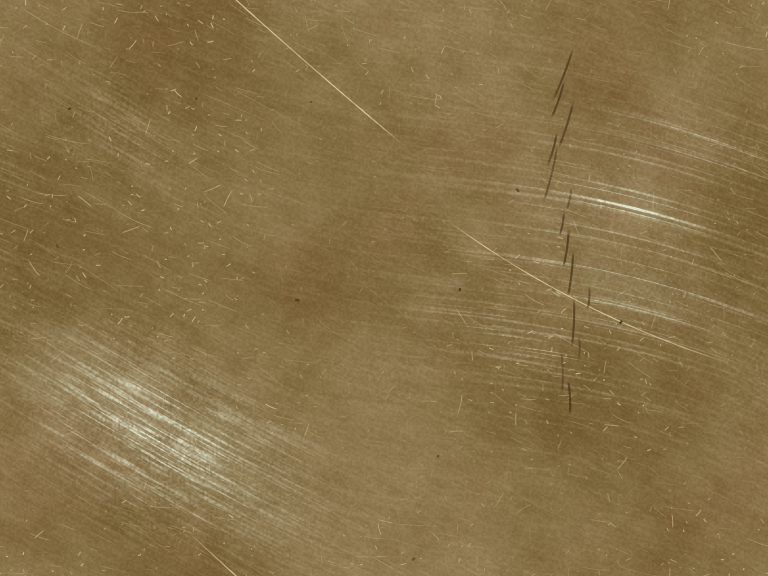
Give the GLSL for this texture, as a Shadertoy shader.

```glsl
const vec2 TILE = vec2(4.0 / 3.0, 1.0);
const float TAU = 6.2831853;
const vec3 DARK_BRASS = vec3(0.465, 0.372, 0.202);
const vec3 PALE_BRASS = vec3(0.565, 0.482, 0.322);
const vec3 RUST = vec3(0.49, 0.36, 0.21);
const vec3 SILVER = vec3(0.87, 0.89, 0.80);
const vec3 STRAW = vec3(0.84, 0.79, 0.60);
const vec3 SOOT = vec3(0.22, 0.15, 0.06);

vec3 hash3(ivec2 cell, ivec2 period, int seed) {
    uvec3 v = uvec3(ivec3((cell + 8 * period) % period, seed)) * 1664525u + 1013904223u;
    v.x += v.y * v.z; v.y += v.z * v.x; v.z += v.x * v.y;
    v ^= v >> 16u;
    v.x += v.y * v.z; v.y += v.z * v.x; v.z += v.x * v.y;
    return vec3(v >> 8u) / 16777216.0;
}

// Value noise that repeats after a whole number of cells
float noise(vec2 p, ivec2 period, int seed) {
    ivec2 c = ivec2(floor(p)), e = ivec2(1, 0);
    vec2 f = fract(p);
    f = f * f * (3.0 - 2.0 * f);
    float low = mix(hash3(c, period, seed).x, hash3(c + e.xy, period, seed).x, f.x);
    float high = mix(hash3(c + e.yx, period, seed).x, hash3(c + e.xx, period, seed).x, f.x);
    return mix(low, high, f.y);
}

float fbm(vec2 uv, ivec2 cells, int seed) {
    float sum = 0.0, weight = 0.45;
    for (int i = 0; i < 5; i++) {
        sum += weight * noise(uv * vec2(cells), cells, seed + i);
        cells *= 2;
        weight *= 0.6;
    }
    return sum / 1.037;
}

// Brushed lines falling by rise/run of the tile; rows must divide by run
float streaks(vec2 uv, int rise, int run, float bow, int rows, int seed) {
    float across = uv.y + uv.x * float(rise) / float(run) + bow;
    vec2 s = vec2(uv.x * 12.0 + uv.y * 36.0, across * float(rows));
    ivec2 period = ivec2(12, rows / run);
    return 0.45 * noise(s, period, seed) + 0.55 * noise(s * 2.0, period * 2, seed + 1);
}

vec2 turn(vec2 d, float angle) {
    float c = cos(angle), s = sin(angle);
    return vec2(c * d.x + s * d.y, c * d.y - s * d.x);
}

vec2 nearest(vec2 d) { return d - TILE * floor(d / TILE + 0.5); }

float glow(vec2 p, vec2 centre, float angle, vec2 radius) {
    vec2 q = turn(nearest(p - centre), angle) / radius;
    return exp(-dot(q, q));
}

// Tapered bowed line
float scratch(vec2 d, float angle, float halfLength, float sag, float width, float px) {
    vec2 q = turn(d, angle);
    float t = q.x / halfLength;
    float line = clamp((width - abs(q.y - sag * (t * t - 1.0))) / px + 0.5, 0.0, 1.0);
    return line * (1.0 - smoothstep(0.6, 1.0, abs(t)));
}

// One random scratch per cell
float scatter(vec2 uv, ivec2 cells, float density, vec2 lengths, float angle,
              float spread, float width, float px, int seed) {
    vec2 g = uv * vec2(cells);
    float cover = 0.0;
    for (int k = 0; k < 9; k++) {
        ivec2 c = ivec2(floor(g)) + ivec2(k % 3, k / 3) - 1;
        vec3 place = hash3(c, cells, seed), shape = hash3(c, cells, seed + 1);
        vec2 d = (g - vec2(c) - place.xy) / vec2(cells) * TILE;
        float len = mix(lengths.x, lengths.y, shape.x * shape.x);
        float mark = scratch(d, angle + spread * (shape.y - 0.5), len, len * 0.2 * (shape.z - 0.5), width, px);
        cover = max(cover, mark * step(place.z, density) * (0.3 + 0.7 * shape.z));
    }
    return cover;
}

void mainImage(out vec4 fragColor, in vec2 fragCoord) {
    vec2 uv = fragCoord / iResolution.xy, p = uv * TILE;
    float px = 1.0 / iResolution.y;
    // Mottled metal with fine grain
    float cloud = fbm(uv, ivec2(4, 3), 10), mottle = fbm(uv, ivec2(32, 24), 20);
    float grain = noise(uv * vec2(400, 300), ivec2(400, 300), 30) - 0.5;
    vec3 col = mix(DARK_BRASS, PALE_BRASS, smoothstep(0.2, 0.82, cloud));
    col = mix(col, RUST, 0.35 * smoothstep(0.5, 0.75, fbm(uv, ivec2(5, 4), 40)));
    col += 0.05 * grain + 0.06 * (mottle - 0.5);
    // Brushed sheen
    float steep = streaks(uv, 3, 4, 0.012 * sin(TAU * uv.x), 180, 50);
    float shallow = streaks(uv, 1, 3, -0.03 * cos(TAU * (uv.x - 0.83)), 180, 60);
    float left = glow(p, vec2(0.28, 0.24), -0.5, vec2(0.22, 0.11));
    left += 0.25 * glow(p, vec2(0.21, 0.77), -0.6, vec2(0.13, 0.07));
    float right = glow(p, vec2(1.09, 0.65), -0.28, vec2(0.11, 0.045));
    right += 0.95 * glow(p, vec2(1.11, 0.49), -0.25, vec2(0.11, 0.05));
    right += 0.7 * glow(p, vec2(0.91, 0.40), -0.4, vec2(0.12, 0.035));
    right += 0.6 * glow(p, vec2(1.21, 0.76), -0.35, vec2(0.14, 0.035));
    right += 0.3 * glow(p, vec2(1.06, 0.56), -0.4, vec2(0.28, 0.24));
    float sparkle = 0.55 + 0.9 * mottle + 0.7 * grain;
    col += 0.07 * (mix(steep, shallow, 0.5) - 0.5);
    col = mix(col, SILVER, min(left * sparkle * (0.24 + 0.6 * smoothstep(0.4, 0.85, steep)), 1.0));
    col = mix(col, SILVER, min(right * sparkle * (0.09 + 0.9 * smoothstep(0.45, 0.85, shallow)), 1.0));
    // Hairlines and nicks
    float wear = 0.4 + 0.8 * smoothstep(0.35, 0.65, fbm(uv, ivec2(4, 3), 70));
    float hairs = scatter(uv, ivec2(12, 9), 0.8, vec2(0.03, 0.09), -0.42, 0.5, 0.0006, px, 80);
    hairs = max(hairs, scatter(uv, ivec2(32, 24), 0.8, vec2(0.008, 0.035), -0.35, 0.7, 0.0006, px, 84));
    float nicks = scatter(uv, ivec2(28, 21), 0.4, vec2(0.003, 0.02), 0.0, TAU, 0.0008, px, 88);
    nicks = max(nicks, scatter(uv, ivec2(64, 48), 0.3, vec2(0.002, 0.007), 0.3, 3.0, 0.001, px, 92));
    col = mix(col, STRAW, wear * max(0.38 * hairs, 0.65 * nicks));
    // Long scratches
    float cuts = scratch(nearest(p - vec2(0.516, 0.911)), -0.72, 0.27, 0.004, 0.0011, px);
    cuts = max(cuts, scratch(nearest(p - vec2(1.02, 0.497)), -0.47, 0.29, 0.025, 0.001, px));
    col = mix(col, STRAW, cuts * min(0.2 + 1.2 * mottle, 1.0));
    // Dark upright scuffs and pits
    float dark = 0.8 * scatter(uv, ivec2(20, 15), 0.04, vec2(0.002, 0.005), 0.6, 3.0, 0.002, px, 96);
    for (int i = 0; i < 14; i++) {
        vec3 h = hash3(ivec2(i, 0), ivec2(14, 1), 100);
        float f = float(i) / 13.0;
        vec2 centre = vec2(0.985 + 0.04 * (h.x - 0.5) - 0.02 * sin(TAU * f), mix(0.87, 0.31, f));
        float mark = scratch(nearest(p - centre), mix(1.2, 1.62, f), 0.02 + 0.035 * h.y, 0.002, 0.0018, px);
        dark = max(dark, mark * (0.2 + 0.3 * h.z + 0.3 * mottle));
    }
    fragColor = vec4(clamp(mix(col, SOOT, dark), 0.0, 1.0), 1.0);
}
```
